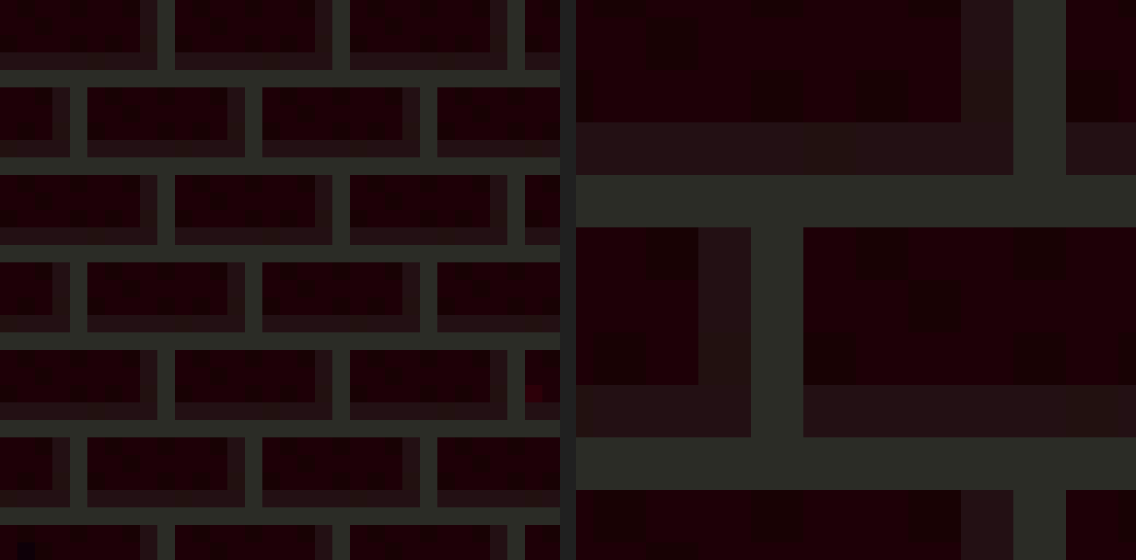
Left: the whole. Right: its middle third, enlarged.
Give the GLSL for this texture, as a WebGL 1 fragment shader.

```glsl
precision highp float;
// Dark red brick wall in running bond, built from square cells with grey-green mortar.

uniform vec2 u_resolution;

#define CELLS 32.0                       // cells across the canvas
#define BRICK vec2(10.0, 5.0)            // brick pitch in cells, mortar included
#define FACE_COLOR vec3(0.116, 0.0, 0.027)
#define EDGE_COLOR vec3(0.137, 0.061, 0.080)
#define MORTAR_COLOR vec3(0.170, 0.172, 0.150)
#define FACE_SPOT vec3(0.094, 0.008, 0.014)
#define EDGE_SPOT vec3(0.133, 0.067, 0.063)
#define RED_CHIP vec3(0.175, 0.0, 0.035)
#define DARK_CHIP vec3(0.055, 0.0, 0.030)
#define RED_CHIP_CELL vec2(30.0, 22.0)   // counted from the upper left
#define DARK_CHIP_CELL vec2(1.0, 31.0)
#define SAMPLES 3                        // antialiasing samples per axis

bool same(float a, float b) {
    return abs(a - b) < 0.5;
}

// Whole-number remainder, safe against rounding
float wrap(float a, float size) {
    return floor(mod(a + 0.5, size));
}

// Worn spots, repeated in every brick; local is the cell within the brick
bool isSpot(vec2 local) {
    if (same(local.y, 0.0)) return same(wrap(local.x, 3.0), 1.0);
    if (same(local.y, 1.0)) return same(local.x, 2.0);
    if (same(local.y, 2.0)) return same(wrap(local.x, 2.0), 0.0) && !same(local.x, 2.0);
    return same(local.x, 5.0);
}

vec3 wallColor(vec2 uv) {
    vec2 cell = floor(vec2(uv.x, 1.0 - uv.y) * CELLS);

    // Shift every second course by half a brick
    float course = floor((cell.y + 0.5) / BRICK.y);
    float shift = wrap(course, 2.0) * BRICK.x * 0.5;
    vec2 local = vec2(wrap(cell.x - shift, BRICK.x), wrap(cell.y, BRICK.y));

    // Mortar lies right of and below each brick
    vec2 fromMortar = BRICK - 1.0 - local;
    float gap = min(fromMortar.x, fromMortar.y);
    if (gap < 0.5) return MORTAR_COLOR;

    // Single chipped cells
    if (distance(cell, RED_CHIP_CELL) < 0.5) return RED_CHIP;
    if (distance(cell, DARK_CHIP_CELL) < 0.5) return DARK_CHIP;

    // Paler right and lower edges around the face
    bool edge = gap < 1.5;
    if (isSpot(local)) return edge ? EDGE_SPOT : FACE_SPOT;
    return edge ? EDGE_COLOR : FACE_COLOR;
}

void main() {
    // Average a grid of samples to smooth the cell borders
    vec3 color = vec3(0.0);
    float count = float(SAMPLES);
    for (int j = 0; j < SAMPLES; j++) {
        for (int i = 0; i < SAMPLES; i++) {
            vec2 offset = (vec2(float(i), float(j)) + 0.5) / count - 0.5;
            color += wallColor((gl_FragCoord.xy + offset) / u_resolution);
        }
    }
    gl_FragColor = vec4(color / (count * count), 1.0);
}
```
